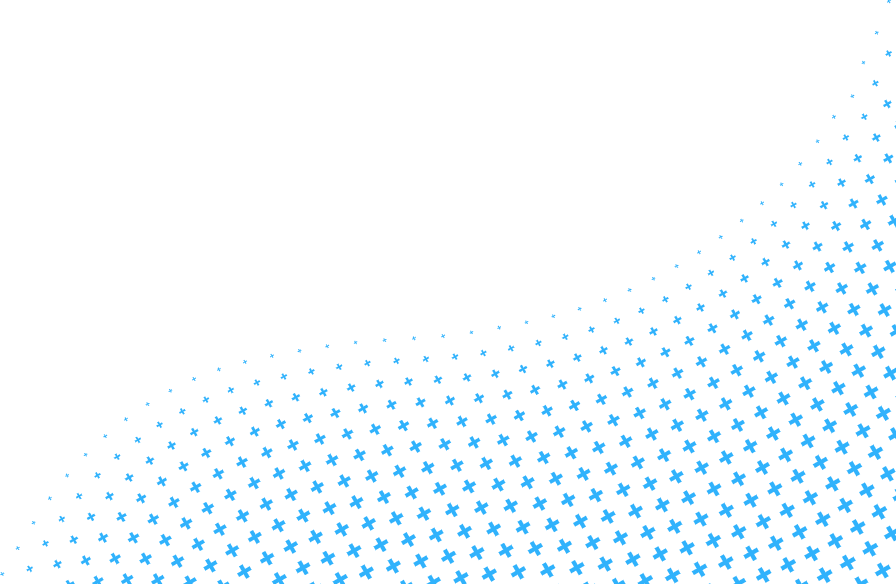
A Shadertoy shader for this background:

```glsl
// Spline heights of the wave, one per five columns
const float WAVE[11] = float[11](499.0, 427.0, 374.2, 364.5, 397.2, 448.8,
                                 482.1, 484.8, 455.3, 381.9, 265.0);

// Smooth start of a column along the tilted vertical axis
float waveStart(float column) {
    int k = int(min(floor(column / 5.0), 7.0));
    float t = column / 5.0 - float(k);
    float a = WAVE[k], b = WAVE[k + 1], c = WAVE[k + 2], d = WAVE[k + 3];
    float start = b + 0.5 * t * (c - a + t * (2.0 * a - 5.0 * b + 4.0 * c - d
                + t * (3.0 * (b - c) + d - a)));
    // One column sits slightly lower
    return start + (column == 37.0 ? 5.5 : 0.0);
}

// Distance to a plus sign with the given arm length and half thickness
float plusDistance(vec2 p, float arm, float thickness) {
    p = abs(p);
    return max(max(p.x, p.y) - arm, min(p.x, p.y) - thickness);
}

void mainImage(out vec4 fragColor, in vec2 fragCoord) {
    // Canvas is 768 units wide, measured down from the top edge
    float unitsPerPixel = 768.0 / iResolution.x;
    vec2 p = vec2(fragCoord.x, iResolution.y - fragCoord.y) * unitsPerPixel;

    // Tilt the grid by thirty degrees
    vec2 tilted = vec2(0.866 * p.x - 0.5 * p.y, 0.5 * p.x + 0.866 * p.y);

    // Nearest column, then nearest row below the wave
    float column = clamp(round((tilted.x + 244.3) / 22.59), 0.0, 40.0);
    float depth = max(tilted.y - waveStart(column), 0.0);
    float row = round((sqrt(20.4 * 20.4 + 0.16 * depth) - 20.4) / 0.08);
    vec2 center = vec2(column * 22.59 - 244.3,
                       waveStart(column) + row * (20.4 + 0.04 * row));

    // Marks grow with each row
    float arm = 6.9 - 5.3 * exp(-row / 4.0);
    float dist = plusDistance(tilted - center, arm, 0.28 * arm);
    float coverage = clamp(0.5 - dist / unitsPerPixel, 0.0, 1.0);

    vec3 skyBlue = vec3(0.19, 0.70, 0.99);
    fragColor = vec4(mix(vec3(1.0), skyBlue, coverage), 1.0);
}
```
